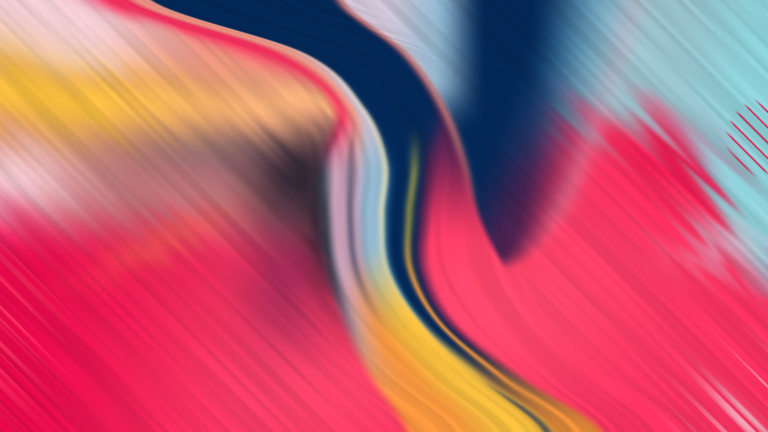
Give the GLSL for this background, as a WebGL 2 fragment shader.

```glsl
#version 300 es
precision highp float;
uniform vec2 u_resolution;
out vec4 fragColor;

// Palette
const vec3 CRIMSON = vec3(.88, .03, .28), ROSE = vec3(.95, .18, .36),
  HOT = vec3(1, .28, .42), EMBER = vec3(.95, .34, .31),
  CORAL = vec3(.91, .56, .5), PEACH = vec3(.94, .67, .47),
  BLUSH = vec3(.93, .79, .82), DUSTY = vec3(.75, .45, .47),
  MAUVE = vec3(.78, .62, .71), LAVENDER = vec3(.8, .76, .83),
  ASH = vec3(.46, .37, .41), INK = vec3(.15, .13, .18),
  SLATE = vec3(.2, .25, .31), DUSK = vec3(.38, .36, .47),
  PLUM = vec3(.3, .13, .31), NAVY = vec3(.01, .15, .33),
  BLUE = vec3(.12, .37, .56), ICE = vec3(.56, .7, .79),
  SKY = vec3(.59, .75, .79), CYAN = vec3(.54, .81, .84),
  CREAM = vec3(.87, .83, .65), GOLD = vec3(.95, .73, .24),
  AMBER = vec3(.96, .58, .24), OLIVE = vec3(.52, .52, .27);

// Ribbon borders: x at nine even heights, bottom to top
const float[9] OUTER = float[9](.944, .861, .799, .759, .745, .741, .775, .625, .278);
const float[9] CREST = float[9](1.25, 1.1, .975, .898, .884, .891, .84, .706, .347);
const float[9] INNER = float[9](1.389, 1.204, 1.046, .981, .984, 1., 1.007, .926, .775);
const float[9] FOLD = float[9](1.62, 1.39, 1.27, 1.169, 1.106, 1.074, 1.025, .938, .787);

const float GRAIN_DENSITY = 70., GRAIN_CONTRAST = .13, FRAY = .12;

float hash(vec2 p) {
  vec3 q = fract(p.xyx * .1031);
  q += dot(q, q.yzx + 33.33);
  return fract((q.x + q.y) * q.z);
}

float noise(vec2 p) {
  vec2 i = floor(p), f = fract(p);
  f *= f * (3. - 2. * f);
  return mix(mix(hash(i), hash(i + vec2(1, 0)), f.x),
             mix(hash(i + vec2(0, 1)), hash(i + 1.), f.x), f.y);
}

// Smooth step that may also run downwards
float ramp(float a, float b, float x) {
  x = clamp((x - a) / (b - a), 0., 1.);
  return x * x * (3. - 2. * x);
}

float bell(float x, float center, float width) {
  x = (x - center) / width;
  return exp(-x * x);
}

float glow(vec2 p, float x, float y, float w, float h) {
  return bell(p.x, x, w) * bell(p.y, y, h);
}

// Catmull-Rom curve through the knots
float border(float[9] k, float y) {
  float s = clamp(y, 0., 1.) * 8.;
  int i = min(int(s), 7);
  float f = s - float(i);
  float a = k[max(i - 1, 0)], b = k[i], c = k[i + 1], d = k[min(i + 2, 8)];
  return b + .5 * f * (c - a + f * (2. * a - 5. * b + 4. * c - d + f * (3. * (b - c) + d - a)));
}

vec3 leftField(vec2 p, float edge) {
  vec3 c = mix(CRIMSON, ROSE, ramp(0., .6, p.x));
  c = mix(c, HOT, .8 * glow(p, .75, .1, .3, .2));
  c = mix(c, DUSTY, ramp(.38, .56, p.y - .08 * bell(p.x, 0., .1)));
  c = mix(c, EMBER, .6 * bell(p.y - .42 * p.x, .28, .045) * bell(p.x, .38, .16));
  c = mix(c, BLUSH, .9 * glow(p, .02, .59, .16, .1));
  c = mix(c, ASH, .75 * glow(p, .5, .67, .22, .07));
  c = mix(c, PLUM, .45 * glow(p, .66, .36, .1, .17));
  c = mix(c, INK, .9 * glow(p, .68, .6, .11, .13));
  c = mix(c, INK, .8 * glow(p, edge - .01, .48, .04, .17));
  // Gold sweep under a pale corner
  float sweep = .75 + .05 * bell(p.x, 0., .12) + .02 * p.x;
  c = mix(c, mix(BLUSH, CORAL, ramp(.2, .5, p.x)), ramp(0., .1, p.y - sweep));
  c = mix(c, mix(GOLD, PEACH, ramp(.15, .65, p.x)), bell(p.y, sweep, .1 - .05 * p.x));
  return mix(c, ROSE, bell(p.x, edge, .07) * ramp(.78, .9, p.y));
}

vec3 stripes(float u, float y) {
  vec3 top = mix(mix(ROSE, CORAL, ramp(.1, .6, u)), LAVENDER, ramp(.5, .9, u) * ramp(.93, .78, y));
  vec3 mid = mix(mix(SLATE, MAUVE, ramp(.02, .25, u)), ICE, ramp(.5, .75, u));
  mid = mix(mid, DUSK, .75 * bell(u, .47, .07));
  vec3 low = mix(AMBER, MAUVE, ramp(.05, .3, y) * ramp(.4, 0., u));
  low = mix(low, GOLD, ramp(.35, .75, u));
  return mix(mix(low, mid, ramp(.15, .37, y - .1 * u)), top, ramp(.58, .76, y));
}

vec3 core(float v, float y) {
  vec3 c = mix(NAVY, BLUE, ramp(.3, 0., v) * ramp(.7, .5, y));
  c = mix(c, PLUM, ramp(.7, 1., v) * ramp(.75, .6, y));
  c = mix(c, AMBER * .85, ramp(.24, 0., y));
  c = mix(c, GOLD, ramp(.32, .1, y) * ramp(.4, 0., v));
  c = mix(c, SLATE, .8 * bell(v, .12, .09) * ramp(.14, .05, y));
  return mix(c, mix(AMBER, OLIVE, ramp(.3, .5, y)), .85 * bell(v, .63, .11) * ramp(.72, .58, y));
}

vec3 rightField(vec2 p, vec2 frayed, vec3 pink) {
  vec3 c = mix(SKY, CYAN, ramp(1.35, 1.6, p.x - .2 * p.y));
  float shore = .72 - .38 * ramp(1.54, 1.8, frayed.x);
  c = mix(c, pink, ramp(shore + .08, shore - .1, frayed.y));
  c = mix(c, CRIMSON, .5 * glow(frayed, 1.57, .61, .11, .08));
  c = mix(c, LAVENDER, .6 * glow(frayed, 1.7, .43, .13, .045));
  // Dark hollow with a pale rim
  float rise = max(p.y - .38, 0.) / .62, rim = 1.17 + .3 * pow(rise, .6);
  vec3 hollow = mix(NAVY, mix(PLUM, BLUE, ramp(.55, .9, p.y)), ramp(rim - .24, rim - .06, p.x));
  c = mix(c, MAUVE, .35 * bell(p.x, rim, .035) * ramp(.38, .55, p.y));
  c = mix(c, hollow, ramp(rim + .03, rim - .05 - .2 * rise, p.x) * ramp(.34, .42, p.y));
  return mix(c, mix(LAVENDER, ICE, ramp(.88, 1.03, p.x)), ramp(1.13, 1., p.x) * ramp(.68, .82, p.y));
}

void main() {
  vec2 p = gl_FragCoord.xy / u_resolution * vec2(16. / 9., 1);
  float diagonal = p.x + p.y, along = p.x - p.y;
  float outer = border(OUTER, p.y), crest = border(CREST, p.y);
  float inner = border(INNER, p.y), fold = border(FOLD, p.y);
  vec2 fray = vec2(FRAY, -FRAY) * (noise(vec2(45. * diagonal, 2. * along)) - .5);
  float scratch = ramp(.5, .85, noise(vec2(110. * diagonal, 3)));
  vec3 pink = mix(ROSE, HOT, glow(p, 1.18, .3, .35, .25));

  // Layers from left to right
  vec3 c = leftField(p + .25 * fray, outer);
  c = mix(c, HOT, .6 * scratch * glow(p, 0., .25, .12, .2));
  c = mix(c, stripes((p.x - outer) / (crest - outer), p.y), ramp(-.02, .02, p.x - outer));
  c = mix(c, core((p.x - crest) / (inner - crest), p.y), ramp(-.006, .01, p.x - crest));
  c = mix(c, CREAM, .7 * glow(p, crest, .56, .009, .25));
  c = mix(c, mix(pink, PLUM, ramp(.42, .72, p.y)), ramp(-.015, .025, p.x - inner));
  c = mix(c, rightField(p, p + fray, pink), ramp(-.008, .015, p.x - fold));
  c = mix(c, CORAL, .6 * bell(p.x, fold, .012) * ramp(.45, .75, p.y));

  // Scratches at the right border
  float line = bell(fract(28. * diagonal), .5, .09);
  c = mix(c, ROSE * .85, line * ramp(.4, .6, glow(p, 1.76, .68, .09, .1)));
  c = mix(c, BLUSH, .75 * scratch * glow(p, 1.75, .04, .13, .12));

  // Brushed grain along the ribbon and the diagonal
  float near = ramp(outer - .1, outer, p.x) * ramp(fold + .1, fold, p.x);
  float grain = mix(noise(vec2(diagonal * GRAIN_DENSITY, 2. * along)),
                    noise(vec2((p.x - crest) * GRAIN_DENSITY, 3. * p.y)), near);
  fragColor = vec4(c * (1. + GRAIN_CONTRAST * (grain - .5)), 1);
}
```
